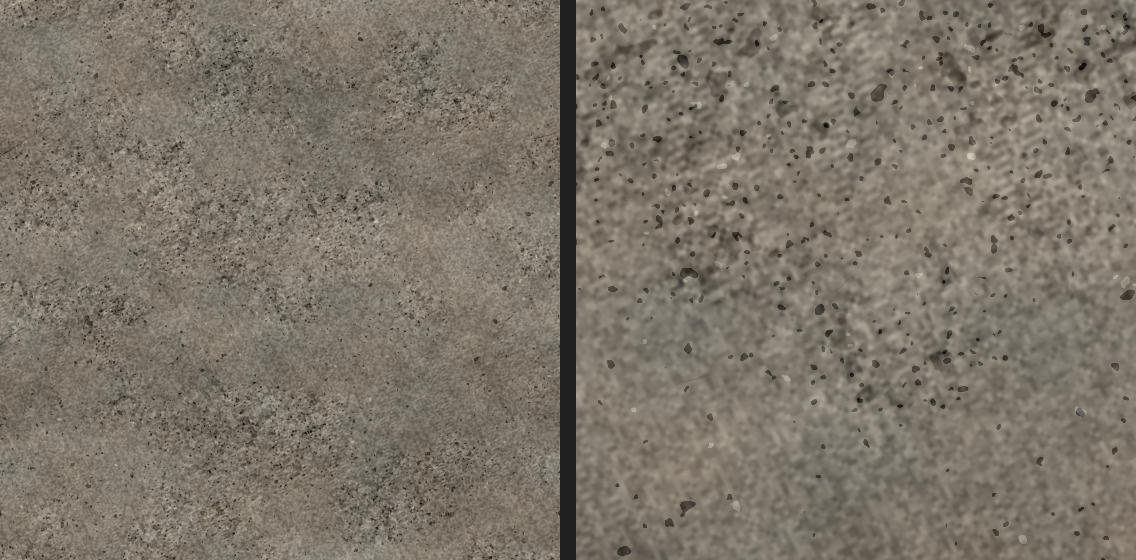
Left: the whole. Right: its middle third, enlarged.
Reproduce this texture procedurally as a Shadertoy shader.

```glsl
// Weathered grey-brown concrete with pitted patches, pale flecks and hairline cracks; tiles seamlessly.

float hash(vec2 p) {
    return fract(sin(dot(p, vec2(127.1, 311.7))) * 43758.5453);
}

// Value noise that wraps after a whole number of cells per canvas
float noise(vec2 uv, vec2 cells) {
    vec2 p = uv * cells, i = floor(p), f = fract(p);
    f = f * f * (3.0 - 2.0 * f);
    vec2 a = mod(i, cells) + cells, b = mod(i + 1.0, cells) + cells;
    return mix(mix(hash(a), hash(vec2(b.x, a.y)), f.x),
               mix(hash(vec2(a.x, b.y)), hash(b), f.x), f.y);
}

float fbm(vec2 uv, vec2 cells, int octaves) {
    float sum = 0.0, total = 0.0, amp = 1.0;
    for (int k = 0; k < octaves; k++) {
        sum += amp * noise(uv, cells);
        total += amp;
        amp *= 0.5;
        cells *= 2.0;
    }
    return sum / total;
}

// Scattered ragged dots, one candidate per wrapped cell
float spots(vec2 uv, float cells, float density, float seed) {
    vec2 p = uv * cells, i = floor(p), f = fract(p);
    float blur = 0.6 * cells / iResolution.y;
    float wobble = 0.45 * (noise(uv, vec2(cells * 3.0)) - 0.5);
    float cover = 0.0;
    for (int y = -1; y <= 1; y++)
    for (int x = -1; x <= 1; x++) {
        vec2 o = vec2(x, y), id = mod(i + o, cells) + seed;
        vec2 d = f - o - vec2(hash(id + 3.1), hash(id + 7.7));
        float size = hash(id + 13.3);
        float radius = 0.15 + 0.26 * size * size;
        float angle = 6.283 * hash(id + 19.9);
        float stretch = dot(d, vec2(cos(angle), sin(angle)));
        float dist = sqrt(dot(d, d) + 1.2 * stretch * stretch) + wobble;
        float mark = 1.0 - smoothstep(radius - blur, radius + blur, dist);
        cover = max(cover, mark * step(hash(id), density));
    }
    return cover;
}

// Short wandering cracks, all rising to the right
float cracks(vec2 uv) {
    float bend = 0.05 * (fbm(uv, vec2(9.0), 6) - 0.5);
    float broken = smoothstep(0.3, 0.55, fbm(uv, vec2(31.0), 2));
    float blur = 0.8 / iResolution.y, cover = 0.0;
    for (int k = 0; k < 9; k++) {
        vec2 id = vec2(k, 41.0);
        vec2 d = fract(uv - vec2(hash(id), hash(id + 5.3)) + 0.5) - 0.5;
        float angle = mix(0.35, 0.75, hash(id + 9.1));
        vec2 along = vec2(cos(angle), sin(angle));
        float t = dot(d, along);
        float side = abs(dot(d, vec2(-along.y, along.x)) + bend);
        float reach = mix(0.05, 0.12, hash(id + 2.7));
        float fade = 1.0 - smoothstep(0.5 * reach, reach, abs(t));
        float line = 1.0 - smoothstep(0.0006 - blur, 0.0006 + blur, side);
        cover = max(cover, line * fade);
    }
    return cover * broken;
}

void mainImage(out vec4 fragColor, in vec2 fragCoord) {
    vec2 uv = fragCoord / iResolution.xy;
    // Whole-number turn: hides the noise lattice and still tiles
    vec2 turned = mat2(2.0, -1.0, 1.0, 2.0) * uv;

    // Broad stains, and the patches where the surface has crumbled
    float stain = fbm(uv, vec2(5.0, 7.0), 5) - 0.5;
    float rough = smoothstep(0.38, 0.7, fbm(uv + 0.37, vec2(9.0, 11.0), 4));

    // Crumbly crust lit from the upper left
    float crust = fbm(turned, vec2(31.0), 3);
    float relief = crust - fbm(turned + vec2(-0.002, 0.006), vec2(31.0), 3);

    // Tone from stains, mottling and sandy grain
    float grain = 0.17 * (noise(turned, vec2(151.0)) - 0.5)
                + 0.12 * (noise(turned + 0.29, vec2(83.0)) - 0.5);
    float tone = 0.018 * rough - 0.002 + 0.18 * stain
               + 0.11 * (fbm(turned, vec2(13.0), 3) - 0.5)
               + grain * (0.85 + 0.4 * rough)
               + relief * (0.06 + 0.24 * rough);

    // Pits, hollows and cracks
    float pits = max(spots(uv, 149.0, 0.04 + 0.26 * rough, 11.0),
                     spots(uv, 79.0, 0.004 + 0.045 * rough, 83.0));
    tone -= 0.22 * pits;
    tone -= 0.13 * rough * (1.0 - smoothstep(0.26, 0.36, crust));
    tone -= 0.18 * cracks(uv);

    // Pale flecks
    float flecks = spots(uv, 131.0, 0.006 + 0.05 * rough, 157.0);
    tone += 0.14 * flecks;

    // Warm brown to cool grey-green tint
    float warmth = fbm(uv + 0.61, vec2(11.0, 13.0), 4) - 0.5 - 0.2 * flecks;
    vec3 color = vec3(0.49, 0.46, 0.415) + tone * vec3(1.0, 0.98, 0.92);
    color += warmth * vec3(0.035, 0.0, -0.025);
    fragColor = vec4(clamp(color, 0.0, 1.0), 1.0);
}
```
